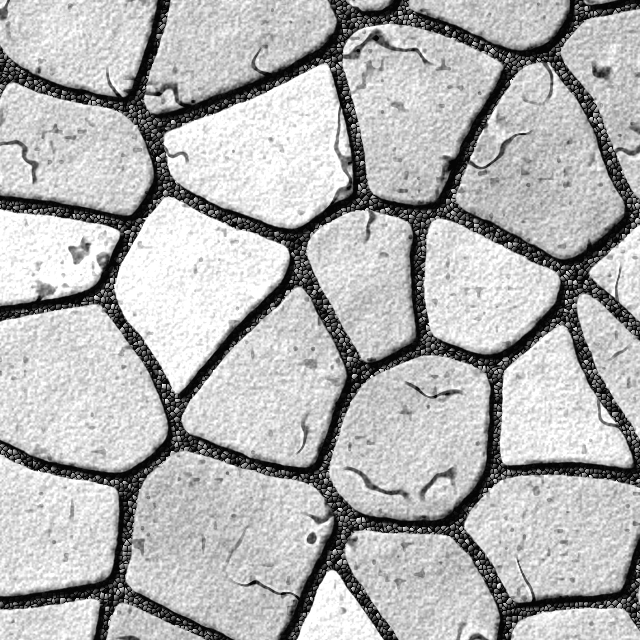
This texture is drawn by a WebGL 2 fragment shader. Its source:

```glsl
#version 300 es
precision highp float;
// Irregular flagstones in dark gravel, lit from the upper left, in greys.

uniform vec2 u_resolution;
out vec4 fragColor;

const float CELLS = 4.3;          // stones across the canvas
const float JITTER = 0.88;        // irregularity of the stone layout
const float ROUNDING = 0.032;     // corner radius, in stone cells
const float HALF_GAP = 0.0105;    // half the joint width
const float BEVEL = 0.011;        // width of the worn stone rim
const float SHADOW = 0.013;       // length of the cast shadow
const float GRAVEL = 135.0;       // gravel grains across the canvas
const float GRAIN = 190.0;        // sandy grains across the canvas
const float TONE_DARK = 0.77;
const float TONE_LIGHT = 1.01;
const vec2 LIGHT = vec2(-0.64, 0.77);

vec2 hash2(vec2 p) {
    vec3 q = fract(vec3(p.xyx) * vec3(0.1031, 0.1030, 0.0973));
    q += dot(q, q.yzx + 33.33);
    return fract((q.xx + q.yz) * q.zy);
}

float noise(vec2 p) {
    vec2 i = floor(p), f = fract(p);
    f = f * f * (3.0 - 2.0 * f);
    return mix(mix(hash2(i).x, hash2(i + vec2(1, 0)).x, f.x),
               mix(hash2(i + vec2(0, 1)).x, hash2(i + vec2(1, 1)).x, f.x), f.y);
}

float fbm(vec2 p) {
    float sum = 0.0, amp = 0.53;
    for (int i = 0; i < 4; i++) {
        sum += amp * noise(p);
        p = mat2(1.6, 1.2, -1.2, 1.6) * p + 7.3;
        amp *= 0.5;
    }
    return sum;
}

vec2 seed(vec2 cell) {
    return 0.5 + JITTER * (hash2(cell + 41.0) - 0.5);
}

// x: height inside the stone outline (negative in joints), yz: stone cell
vec3 stone(vec2 p) {
    vec2 bend = 0.006 * sin(p.yx * vec2(23.0, 19.0) + 2.0 * sin(p * 11.0));
    vec2 q = (p + bend) * CELLS;
    vec2 base = floor(q), f = fract(q), nearest = vec2(0), cell = vec2(0);
    float best = 9.0;
    for (int j = -1; j <= 1; j++)
    for (int i = -1; i <= 1; i++) {
        vec2 g = vec2(i, j);
        vec2 r = g + seed(base + g) - f;
        if (dot(r, r) < best) { best = dot(r, r); nearest = r; cell = g; }
    }
    // Soft minimum over the cell walls rounds the corners
    float sum = 0.0;
    for (int j = -2; j <= 2; j++)
    for (int i = -2; i <= 2; i++) {
        if (i == 0 && j == 0) continue;
        vec2 g = cell + vec2(i, j);
        vec2 r = g + seed(base + g) - f;
        float wall = dot(0.5 * (nearest + r), normalize(r - nearest));
        sum += exp(-wall / ROUNDING);
    }
    float d = -ROUNDING * log(sum) / CELLS;
    float chips = 0.006 * (fbm(p * 38.0) - 0.5);
    return vec3(d - HALF_GAP + chips, base + cell);
}

float gravel(vec2 p) {
    vec2 q = p * GRAVEL, base = floor(q), f = fract(q);
    vec2 toGrain = vec2(0), id = vec2(0);
    float f1 = 9.0, f2 = 9.0;
    for (int j = -1; j <= 1; j++)
    for (int i = -1; i <= 1; i++) {
        vec2 g = vec2(i, j);
        vec2 r = g + hash2(base + g) - f;
        float d = length(r);
        if (d < f1) { f2 = f1; f1 = d; toGrain = r; id = base + g; }
        else f2 = min(f2, d);
    }
    float tone = 0.12 + 0.5 * hash2(id + 9.0).y;
    float lit = tone - 0.6 * dot(toGrain, LIGHT);
    return max(lit, 0.03) * smoothstep(0.0, 0.3, f2 - f1);
}

float surface(vec2 p, vec2 cell) {
    vec2 pick = hash2(cell + 5.0);
    vec2 q = p + pick * 13.0;
    float tone = mix(TONE_DARK, TONE_LIGHT, pick.x);
    // Broad stains and shallow relief
    float low = fbm(q * 9.0);
    tone += 0.16 * (low - 0.5) + 0.45 * (fbm(q * 14.0) - fbm(q * 14.0 + LIGHT * 0.12));
    // Sandy grain and small pits
    vec2 s = q * GRAIN;
    tone += 0.23 * (noise(s) - noise(s + LIGHT * 0.6));
    tone += 0.2 * (noise(s * 1.8) - 0.5);
    tone -= 0.28 * smoothstep(0.74, 0.9, noise(q * 105.0)) * smoothstep(0.4, 0.7, noise(q * 24.0));
    // Broken cracks with a bright lip
    float line = fbm(q * 6.5 + 3.0) - 0.5;
    float broken = smoothstep(0.54, 0.66, noise(q * 11.0 + 8.0));
    tone -= 0.5 * broken * (1.0 - smoothstep(0.006, 0.02, abs(line)));
    tone += 0.12 * broken * (1.0 - smoothstep(0.006, 0.02, abs(line - 0.028)));
    return tone;
}

void main() {
    float unit = min(u_resolution.x, u_resolution.y);
    vec2 p = gl_FragCoord.xy / unit;
    float soft = 1.0 / unit;

    vec3 here = stone(p);
    float slope = clamp((here.x - stone(p + LIGHT * 0.004).x) / 0.004, -1.0, 1.0);
    float caster = stone(p + LIGHT * SHADOW).x;

    // Joint: gravel under the cast shadow
    float joint = gravel(p);
    joint *= 1.0 - 0.9 * smoothstep(-0.002, 0.003, caster);

    // Stone: bright rim towards the light, dark rough rim away from it
    float rim = 1.0 - smoothstep(0.0, BEVEL, here.x);
    float rough = 0.5 + noise(p * 70.0);
    float face = surface(p, here.yz);
    face += rim * (0.1 * max(slope, 0.0) - 0.5 * rough * max(-slope, 0.0));

    float value = mix(joint, face, smoothstep(-soft, soft, here.x));
    fragColor = vec4(vec3(clamp(value, 0.02, 1.0)), 1.0);
}
```
